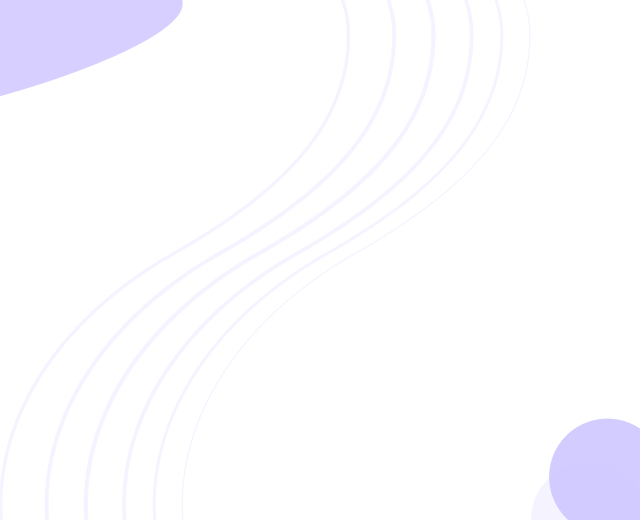
Write a Shadertoy shader that draws this background.

```glsl
const vec3 PAPER = vec3(1.0);
const vec3 PALE = vec3(0.962, 0.954, 1.0);
const vec3 BLOB_COLOR = vec3(0.839, 0.812, 1.0);
const vec3 DISC_COLOR = vec3(0.808, 0.778, 1.0);
const float DISC_ALPHA = 0.9;

// Lengths are fractions of the canvas height
const float DISC_RADIUS = 0.112;
const vec2 DISC_CENTER = vec2(1.168, 0.083);
const vec2 SHADOW_CENTER = vec2(1.133, 0.0);

const float TIP_CURVE = 2.5;
const float BEND_Y = 0.513;
const int LINE_COUNT = 6;
const float LINE_SHIFT[LINE_COUNT] = float[](0.0, 0.088, 0.1635, 0.237, 0.295, 0.349);
const float LINE_WIDTH[LINE_COUNT] = float[](0.0064, 0.0074, 0.008, 0.0072, 0.0056, 0.0026);

vec2 bezier(float t, vec2 a, vec2 b, vec2 c, vec2 d) {
    float s = 1.0 - t;
    return s * s * s * a + 3.0 * s * s * t * b + 3.0 * s * t * t * c + t * t * t * d;
}

vec2 bezierTangent(float t, vec2 a, vec2 b, vec2 c, vec2 d) {
    float s = 1.0 - t;
    return 3.0 * (s * s * (b - a) + 2.0 * s * t * (c - b) + t * t * (d - c));
}

// Returns x and dx/dy at height y on a descending curve
vec2 curveAt(float y, vec2 a, vec2 b, vec2 c, vec2 d) {
    float low = 0.0, high = 1.3;
    for (int i = 0; i < 18; i++) {
        float mid = 0.5 * (low + high);
        if (bezier(mid, a, b, c, d).y > y) low = mid;
        else high = mid;
    }
    float t = 0.5 * (low + high);
    vec2 tangent = bezierTangent(t, a, b, c, d);
    float above = max(y - a.y, 0.0);
    return vec2(bezier(t, a, b, c, d).x - TIP_CURVE * above * above,
                tangent.x / tangent.y - 2.0 * TIP_CURVE * above);
}

// Two halves of the S shape, joined at the bend
vec2 waveAt(float y) {
    vec2 bend = vec2(0.335, BEND_Y);
    if (y > BEND_Y)
        return curveAt(y, vec2(0.670, 0.933), vec2(0.670, 0.760), vec2(0.545, 0.633), bend);
    return curveAt(y, bend, vec2(0.128, 0.396), vec2(0.0016, 0.217), vec2(0.0016, 0.030));
}

// Signed distance to a curve, from its horizontal offset and slope
float curveDistance(float x, vec2 curve) {
    return (x - curve.x) / sqrt(1.0 + curve.y * curve.y);
}

float coverage(float dist, float pixel) {
    return clamp(0.5 - dist / pixel, 0.0, 1.0);
}

void mainImage(out vec4 fragColor, in vec2 fragCoord) {
    float pixel = 1.0 / iResolution.y;
    vec2 p = fragCoord * pixel;
    vec3 color = PAPER;

    // Flowing lines
    vec2 wave = waveAt(p.y);
    for (int i = 0; i < LINE_COUNT; i++) {
        float dist = abs(curveDistance(p.x - LINE_SHIFT[i], wave)) - 0.5 * LINE_WIDTH[i];
        color = mix(color, PALE, coverage(dist, pixel));
    }

    // Corner blob
    vec2 blobEdge = curveAt(p.y, vec2(0.351, 0.992), vec2(0.351, 0.936),
                            vec2(0.160, 0.859), vec2(0.0, 0.815));
    color = mix(color, BLOB_COLOR, coverage(curveDistance(p.x, blobEdge), pixel));

    // Overlapping discs
    float shadow = length(p - SHADOW_CENTER) - DISC_RADIUS;
    color = mix(color, PALE, coverage(shadow, pixel));
    float disc = length(p - DISC_CENTER) - DISC_RADIUS;
    color = mix(color, DISC_COLOR, DISC_ALPHA * coverage(disc, pixel));

    fragColor = vec4(color, 1.0);
}
```
